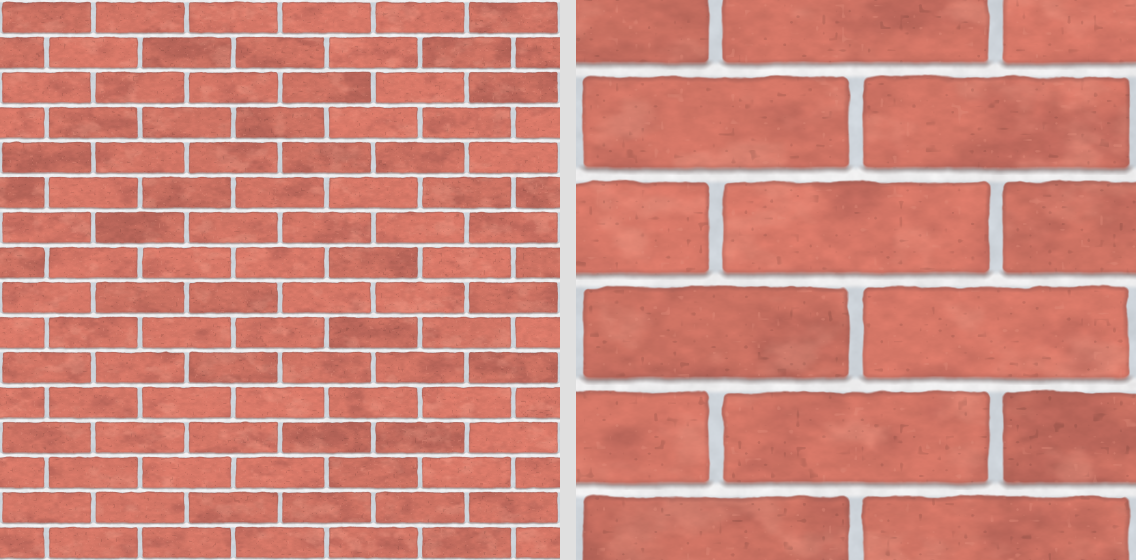
Left: the whole. Right: its middle third, enlarged.
This texture is drawn by a WebGL 2 fragment shader. Its source:

```glsl
#version 300 es
precision highp float;

uniform vec2 u_resolution;
out vec4 outColor;

// Layout, in canvas units
const vec2 BRICKS = vec2(6.0, 16.0);
const vec2 JOINT = vec2(0.0084, 0.0082);
const float CORNER = 0.0035;
const float WOBBLE = 0.0030;
const float SHADOW_REACH = 0.0045;

// Colours
const vec3 CLAY = vec3(0.825, 0.460, 0.398);
const vec3 CLAY_DARK = vec3(0.660, 0.355, 0.320);
const vec3 CLAY_PALE = vec3(0.890, 0.560, 0.490);
const vec3 RIM = vec3(0.600, 0.350, 0.320);
const vec3 MORTAR = vec3(0.805, 0.830, 0.855);
const vec3 MORTAR_LIT = vec3(0.950, 0.945, 0.945);
const vec3 MORTAR_SHADE = vec3(0.640, 0.600, 0.600);

// Variation strengths
const float TONE_VARIATION = 0.07;
const float BLOTCHES = 0.55;
const float GRAIN = 0.13;

float hash(vec2 cell, float seed) {
    uvec3 q = uvec3(uint(cell.x), uint(cell.y), uint(seed));
    uint n = q.x * 1597334677u ^ q.y * 3812015801u ^ q.z * 2798796415u;
    n = (n ^ (n >> 16)) * 2246822519u;
    n = (n ^ (n >> 13)) * 3266489917u;
    return float((n ^ (n >> 16)) >> 8) / 16777216.0;
}

// Value noise that wraps on the canvas; period is a whole cell count
float noise(vec2 uv, vec2 period, float seed) {
    vec2 p = uv * period;
    vec2 i = floor(p);
    vec2 f = p - i;
    f = f * f * (3.0 - 2.0 * f);
    vec2 a = mod(i, period);
    vec2 b = mod(i + 1.0, period);
    return mix(mix(hash(a, seed), hash(vec2(b.x, a.y), seed), f.x),
               mix(hash(vec2(a.x, b.y), seed), hash(b, seed), f.x), f.y);
}

float cloud(vec2 uv, vec2 period, float seed) {
    float sum = 0.0;
    float weight = 0.5;
    for (int octave = 0; octave < 4; octave++) {
        sum += weight * noise(uv, period, seed + float(octave));
        period *= 2.0;
        weight *= 0.5;
    }
    return sum / 0.9375;
}

float roundedBox(vec2 p, vec2 halfSize, float radius) {
    vec2 q = abs(p) - halfSize + radius;
    return length(max(q, 0.0)) + min(max(q.x, q.y), 0.0) - radius;
}

vec3 brickColor(vec2 uv, vec2 id, float seed) {
    float tone = hash(id, 11.0) - 0.5;
    float blotch = cloud(uv, vec2(22.0, 32.0), seed);
    float dark = smoothstep(0.46, 0.80, blotch - tone * 0.16);
    float pale = smoothstep(0.52, 0.80, cloud(uv, vec2(30.0, 44.0), seed + 5.0));
    vec3 color = mix(CLAY, CLAY_DARK, dark * BLOTCHES);
    color = mix(color, CLAY_PALE, pale * 0.5);
    // Fine streaks, then sparse pits and light chips
    float grain = cloud(uv, vec2(110.0, 190.0), 41.0) - 0.5;
    float speck = noise(uv, vec2(260.0, 300.0), 53.0);
    color *= 1.0 + TONE_VARIATION * tone + GRAIN * grain;
    color *= 1.0 - 0.10 * smoothstep(0.84, 0.98, speck);
    return mix(color, CLAY_PALE, 0.35 * smoothstep(0.14, 0.02, speck));
}

void main() {
    vec2 uv = gl_FragCoord.xy / u_resolution;
    float pixel = 1.0 / min(u_resolution.x, u_resolution.y);

    // Running bond: every second course moves by half a brick
    vec2 grid = uv * BRICKS;
    float row = floor(grid.y);
    grid.x += 0.5 * (1.0 - mod(row, 2.0));
    vec2 id = vec2(mod(floor(grid.x), BRICKS.x), row);
    float seed = 100.0 + 16.0 * (id.x + BRICKS.x * id.y);
    vec2 pitch = 1.0 / BRICKS;
    vec2 local = (fract(grid) - 0.5) * pitch;
    vec2 halfSize = 0.5 * (pitch - JOINT);

    // Uneven outline, rougher on the upper edge
    float upper = smoothstep(-0.4, 0.8, local.y / halfSize.y);
    float wander = cloud(uv, vec2(64.0), seed + 10.0) - 0.5;
    float d = roundedBox(local, halfSize, CORNER) + wander * WOBBLE * mix(0.7, 1.4, upper);

    // Mortar: bright beds, greyer upright joints, shade under each brick
    float bed = smoothstep(halfSize.y - 0.002, halfSize.y + 0.002, abs(local.y));
    float under = smoothstep(-halfSize.y + 0.003, -halfSize.y - 0.001, local.y);
    vec3 mortar = mix(MORTAR, MORTAR_LIT, bed * 0.9);
    mortar = mix(mortar, MORTAR_SHADE, under * smoothstep(SHADOW_REACH, 0.0, d));
    mortar *= 1.0 + 0.09 * (cloud(uv, vec2(128.0), 71.0) - 0.5);

    // Brick face with a dark rim, strongest along the top
    vec3 brick = brickColor(uv, id, seed);
    float rim = smoothstep(-0.0034, -0.0002, d);
    brick = mix(brick, RIM, rim * mix(0.30, 0.55, upper));

    float softness = max(0.75 * pixel, mix(0.0008, 0.0018, under));
    float cover = 1.0 - smoothstep(-softness, softness, d);
    outColor = vec4(mix(mortar, brick, cover), 1.0);
}
```
